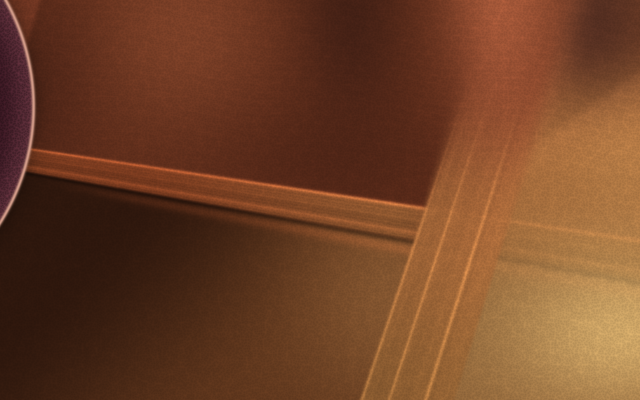
Reproduce this background procedurally as a WebGL 2 fragment shader.

```glsl
#version 300 es
precision highp float;
// Warm brushed-copper backdrop with two crossing light beams, a golden glow and a plum disc.
uniform vec2 u_resolution;
out vec4 fragColor;

vec2 hash2(vec2 c) {
  vec3 q = fract(c.xyx * vec3(0.1031, 0.1030, 0.0973));
  q += dot(q, q.yzx + 33.33);
  return fract((q.xx + q.yz) * q.zy);
}

// Distance to the nearest scattered cell point
float cellular(vec2 p) {
  vec2 cell = floor(p), f = fract(p);
  float nearest = 2.0;
  for (int j = -1; j <= 1; j++)
    for (int i = -1; i <= 1; i++) {
      vec2 o = vec2(i, j);
      nearest = min(nearest, length(o + hash2(cell + o) - f));
    }
  return nearest;
}

// Soft elliptical falloff
float glow(vec2 p, vec2 center, vec2 size) {
  vec2 d = (p - center) / size;
  return exp(-dot(d, d));
}

// Thin soft line around zero
float line(float d, float width) {
  return exp(-d * d / (width * width));
}

// Layered sines along one axis, for fine streaks
float streaks(float t) {
  return 0.5 * sin(t) + 0.3 * sin(t * 2.3 + 1.7) + 0.2 * sin(t * 4.7 + 0.6);
}

void main() {
  vec2 p = gl_FragCoord.xy / u_resolution.y;
  p.x *= 1.6 * u_resolution.y / u_resolution.x;
  float aa = 1.0 / u_resolution.y;

  // Beam coordinates: 0 to 1 across each beam
  float beamTop = 0.641 - 0.149 * p.x;
  float across = (beamTop - p.y) / (0.059 + 0.028 * p.x);
  float band = (p.x - 0.9 - 0.34 * p.y) / (0.235 - 0.03 * p.y);

  // Upper copper wall with vertical lights and shadows
  vec3 upper = vec3(0.36, 0.17, 0.10);
  upper = mix(upper, vec3(0.50, 0.26, 0.16), 0.9 * glow(p, vec2(0.46, 0.93), vec2(0.24, 0.26)));
  upper = mix(upper, vec3(0.25, 0.12, 0.08), 0.85 * glow(p, vec2(0.88, 0.98), vec2(0.13, 0.30)));
  upper = mix(upper, vec3(0.28, 0.13, 0.08), 0.5 * glow(p, vec2(0.82, 0.60), vec2(0.28, 0.14)));
  upper = mix(upper, vec3(0.26, 0.12, 0.08), 0.4 * glow(p, vec2(0.12, 0.78), vec2(0.12, 0.25)));
  upper = mix(upper, vec3(0.52, 0.25, 0.16), 0.6 * smoothstep(0.09, 0.07, p.x - 0.3 * (p.y - 0.93)));

  // Lower floor, from deep shadow to amber
  vec3 lower = mix(vec3(0.18, 0.09, 0.05), vec3(0.37, 0.21, 0.11),
                   smoothstep(0.02, 0.62, p.x * 0.75 - p.y * 0.75 + 0.15));
  lower = mix(lower, vec3(0.52, 0.34, 0.19), glow(p, vec2(1.02, 0.25), vec2(0.27, 0.30)));
  vec3 color = mix(upper, lower, smoothstep(0.85, 1.1, across));

  // Golden light on the right
  float rightSide = smoothstep(0.75, 1.05, band);
  vec3 gold = mix(vec3(0.56, 0.39, 0.22), vec3(0.64, 0.42, 0.23), smoothstep(0.2, 0.5, p.y));
  gold = mix(gold, vec3(0.40, 0.22, 0.14), smoothstep(0.58, 0.95, p.y));
  gold = mix(gold, vec3(0.70, 0.48, 0.27), 0.75 * glow(p, vec2(1.6, 0.56), vec2(0.17, 0.18)));
  gold = mix(gold, vec3(0.81, 0.65, 0.40), glow(p, vec2(1.57, 0.17), vec2(0.30, 0.20)));
  color = mix(color, gold, rightSide);
  color = mix(color, vec3(0.29, 0.16, 0.12), 0.75 * glow(p, vec2(1.48, 0.95), vec2(0.10, 0.16)));
  color += vec3(0.06, 0.04, 0.025) * rightSide
         * smoothstep(0.02, -0.02, p.y - 0.70 - 0.7 * (p.x - 1.43))
         * smoothstep(0.5, 0.7, p.y);

  // Descending beam with a bright rim and a faint strip under it
  float beamFade = mix(1.0, 0.28, smoothstep(0.98, 1.25, p.x));
  float beamMask = smoothstep(-0.04, 0.06, across) * smoothstep(1.06, 0.92, across);
  vec3 beamColor = mix(vec3(0.52, 0.25, 0.13), vec3(0.62, 0.39, 0.21), smoothstep(0.3, 1.1, p.x));
  beamColor = mix(beamColor, vec3(0.75, 0.53, 0.29), smoothstep(1.1, 1.5, p.x));
  beamColor *= 1.0 + 0.08 * streaks(across * 15.0 + 2.0) - 0.12 * smoothstep(0.1, 0.6, across);
  color = mix(color, beamColor, beamMask * beamFade * 0.9);
  color += vec3(0.22, 0.11, 0.06) * beamFade * (line(across - 0.04, 0.07) + 0.4 * line(across - 0.78, 0.09));
  color *= 1.0 - 0.3 * beamFade * line(across - 1.06, 0.08);
  color += vec3(0.11, 0.05, 0.025) * beamFade * line(across - 1.3, 0.17) * smoothstep(0.1, 0.4, p.x);

  // Rising band, redder and softer toward the top
  float soft = mix(0.03, 0.30, smoothstep(0.35, 1.0, p.y));
  float bandMask = smoothstep(-soft, soft, band) * smoothstep(1.0 + soft, 1.0 - soft, band);
  vec3 bandColor = mix(vec3(0.57, 0.38, 0.20), vec3(0.67, 0.42, 0.23), smoothstep(0.0, 0.45, p.y));
  bandColor = mix(bandColor, vec3(0.59, 0.31, 0.19), smoothstep(0.45, 0.85, p.y));
  bandColor *= 0.93 + 0.12 * band + 0.035 * streaks(band * 24.0);
  color = mix(color, bandColor, bandMask * mix(0.9, 0.45, smoothstep(0.5, 0.95, p.y)));
  float threads = line(band - 0.02, 0.02) + line(band - 0.31, 0.018) + 1.2 * line(band - 0.70, 0.022);
  color += vec3(0.16, 0.11, 0.06) * threads * smoothstep(0.85, 0.3, p.y);
  color = mix(color, vec3(0.69, 0.37, 0.24), 0.85 * glow(p, vec2(1.25, 1.02), vec2(0.14, 0.30)));

  // Brushed streaks and cellular grain
  color *= 1.0 + 0.018 * streaks(p.y * 260.0 + 30.0 * p.x + 2.0 * sin(p.x * 13.0)) * smoothstep(0.4, 0.7, p.y);
  float grain = cellular(p * 170.0) - 0.45;
  color *= 1.0 + 0.13 * grain + 0.06 * (cellular(p * 42.0) - 0.45);

  // Plum disc with a pale rim
  float disc = length(p - vec2(-0.46, 0.733)) - 0.546;
  vec3 plum = mix(vec3(0.22, 0.09, 0.13), vec3(0.34, 0.17, 0.21), smoothstep(-0.09, 0.0, disc));
  plum *= 1.0 + 0.4 * grain;
  color *= 1.0 - 0.3 * exp(-max(disc, 0.0) * 45.0);
  color = mix(color, plum, smoothstep(aa, -aa, disc));
  color = mix(color, vec3(0.88, 0.66, 0.57), 0.9 * line(disc + 0.002, 0.0035 + 0.5 * aa));

  fragColor = vec4(clamp(color, 0.0, 1.0), 1.0);
}
```
